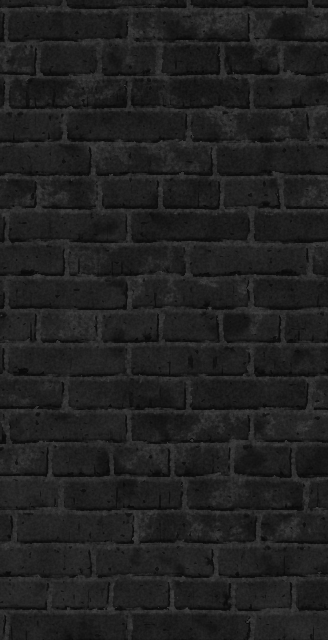
A WebGL 1 fragment shader for this texture:

```glsl
precision highp float;
uniform vec2 u_resolution;

float hash(vec2 p) {
  vec3 q = fract(vec3(p.xyx) * 0.1031);
  q += dot(q, q.yzx + 33.33);
  return fract((q.x + q.y) * q.z);
}

vec2 gradient(vec2 cell) {
  float angle = 6.2832 * hash(cell + 71.0);
  return vec2(cos(angle), sin(angle));
}

float gradientNoise(vec2 p) {
  vec2 i = floor(p), f = fract(p);
  vec2 u = f * f * f * (f * (f * 6.0 - 15.0) + 10.0);
  vec2 e = vec2(1.0, 0.0);
  return mix(
    mix(dot(gradient(i), f), dot(gradient(i + e), f - e), u.x),
    mix(dot(gradient(i + e.yx), f - e.yx), dot(gradient(i + 1.0), f - 1.0), u.x),
    u.y);
}

float fbm(vec2 p) {
  float sum = 0.0, amplitude = 1.0;
  for (int i = 0; i < 4; i++) {
    sum += amplitude * gradientNoise(p);
    p = p * 2.03 + 17.3;
    amplitude *= 0.55;
  }
  return sum;
}

float roundedBox(vec2 p, vec2 halfSize, float radius) {
  vec2 q = abs(p) - halfSize + radius;
  return length(max(q, 0.0)) + min(max(q.x, q.y), 0.0) - radius;
}

// Horizontal bond offset, as a fraction of one brick
float courseShift(float row, bool header) {
  if (header) return row < 11.0 ? 0.62 : 0.81;
  if (mod(row, 12.0) == 4.0) return 0.75;
  if (row == 14.0) return 0.5;
  if (row == 15.0) return 0.11;
  return mod(row, 4.0) == 3.0 ? 0.53 : 0.05;
}

void main() {
  // One unit is one course, with y running downward
  float pixel = 19.13 / u_resolution.y;
  vec2 p = vec2(gl_FragCoord.x, u_resolution.y - gl_FragCoord.y) * pixel;
  p.y -= 0.25;
  vec2 wall = p + 0.07 * vec2(gradientNoise(p * 0.8 + 5.0), gradientNoise(p * vec2(0.5, 0.8)));

  // Every fourth course is made of headers
  float row = floor(wall.y);
  bool header = mod(row, 4.0) == 1.0;
  float width = header ? 1.82 : 3.66;
  float along = wall.x / width - courseShift(row, header);
  vec2 id = vec2(floor(along) + 11.0, row + 3.0);
  vec2 local = (vec2(fract(along), fract(wall.y)) - 0.5) * vec2(width, 1.0);
  float tone = hash(id), wear = hash(id + 37.0);

  // Chipped brick outline and the shadow it throws
  float broad = fbm(p * 1.1 + 30.0);
  float rough = fbm(p * 3.2);
  float grain = fbm(p * 9.0 + 60.0);
  vec2 halfSize = vec2(width * 0.5 - 0.09, 0.425);
  float ragged = 0.03 * rough + 0.02 * grain + 0.1 * smoothstep(0.4, 0.8, rough);
  float edge = roundedBox(local, halfSize, 0.05) + ragged;
  float shadowEdge = roundedBox(local - vec2(0.055, 0.075), halfSize, 0.05) + ragged;
  float soft = max(0.02, 0.7 * pixel);
  float brick = 1.0 - smoothstep(-soft, soft, edge);
  float shadow = 1.0 - smoothstep(-soft, soft, shadowEdge);

  // Mortar with pale crumbs and broken dark gaps
  float mortar = 0.182 + 0.03 * broad + 0.035 * rough + 0.06 * grain;
  float gap = shadow * smoothstep(-0.45, 0.05, fbm(p * vec2(0.9, 1.4) + 90.0));
  mortar = mix(mortar, 0.045, 0.95 * gap);

  // Painted face: uneven tone, pale scuffs, soot
  float face = 0.096 + 0.034 * tone + 0.0011 * p.y + 0.03 * broad + 0.03 * grain;
  float scuff = smoothstep(0.0, 0.35, broad + 0.5 * rough) * smoothstep(0.45, 0.85, wear);
  face += scuff * (0.045 + 0.05 * grain);
  float soot = smoothstep(0.15, 0.6, fbm(p * 0.7 + 120.0));
  face = mix(face, 0.065, 0.75 * soot);

  // Vertical drips, pits and chipped corners
  float drip = smoothstep(0.32, 0.45, gradientNoise(p * vec2(7.0, 0.9) + 140.0));
  drip *= smoothstep(0.35, 0.7, hash(id + 81.0)) * smoothstep(-0.2, 0.2, local.y + 0.5 * rough);
  float pit = smoothstep(0.4, 0.5, gradientNoise(p * vec2(5.0, 6.0) + 170.0));
  float chip = smoothstep(0.4, 0.6, fbm(p * 1.7 + 200.0)) * smoothstep(-0.25, -0.05, edge);
  face = mix(face, 0.045, max(0.75 * drip, max(0.75 * pit, 0.9 * chip)));

  // Pale lip above, dark undercut below
  float rim = smoothstep(-0.1, 0.0, edge);
  face += rim * (0.045 * smoothstep(0.0, 0.4, -local.y) - 0.04 * smoothstep(0.1, 0.4, local.y));

  float shade = mix(mortar, face, brick) + 0.025 * gradientNoise(p * 15.0);
  gl_FragColor = vec4(vec3(clamp(shade, 0.04, 0.27)), 1.0);
}
```
